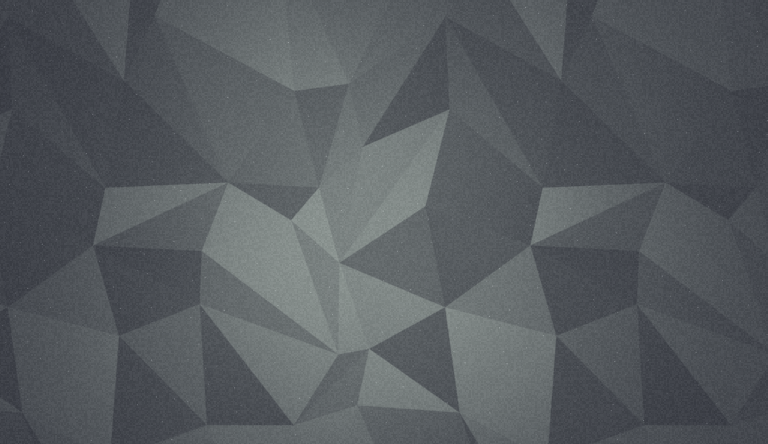
Give the GLSL for this background, as a Shadertoy shader.

```glsl
// Grey low-poly facets under a soft central glow, with fine grain and specks.

const vec3  DARK = vec3(0.195, 0.203, 0.238);
const vec3  LIGHT = vec3(0.550, 0.585, 0.572);
const vec2  FACET_SIZE = vec2(0.197, 0.222);  // grid step, in canvas heights
const float REPEAT_COLUMNS = 5.0;             // facets repeat sideways
const float JITTER = 0.42;
const float EDGE_WIDTH = 0.003;
const vec2  GLOW_CENTRE = vec2(0.48, 0.47);   // fraction of the canvas
const float GLOW_RADIUS = 0.60;
const float AMBIENT = 0.13;
const float GLOW_GAIN = 0.64;
const float SHADE_MIN = 0.52;
const float SHADE_MAX = 1.36;
const float FACET_SLOPE = 0.9;                // gradient inside a facet
const float GRAIN_ROWS = 296.0;
const float GRAIN_GAIN = 0.045;
const float SPECK_CELL = 0.04;
const float SPECK_RADIUS = 0.0026;
const float SPECK_GAIN = 0.15;

float hash(vec2 p) {
    vec3 q = fract(p.xyx * vec3(0.1031, 0.1030, 0.0973));
    q += dot(q, q.yzx + 33.33);
    return fract((q.x + q.y) * q.z);
}

vec2 hash2(vec2 p) {
    return vec2(hash(p + 17.3), hash(p + 71.9));
}

float cross2(vec2 a, vec2 b) {
    return a.x * b.y - a.y * b.x;
}

// Wrapped cell index, so that the facets tile horizontally
vec2 wrapCell(vec2 cell) {
    return vec2(mod(cell.x, REPEAT_COLUMNS), cell.y);
}

// Jittered grid corner, with every other row staggered
vec2 vertex(vec2 cell) {
    vec2 offset = JITTER * (2.0 * hash2(wrapCell(cell)) - 1.0);
    offset.x += 0.5 * mod(cell.y, 2.0);
    return (cell + offset) * FACET_SIZE;
}

float edgeDistance(vec2 p, vec2 a, vec2 b) {
    return cross2(b - a, p - a) / max(length(b - a), 1e-4);
}

// Adds a triangle to the sum: x is shade times coverage, y is coverage
void addFacet(inout vec2 sum, vec2 p, vec2 a, vec2 b, vec2 c, vec2 seed) {
    float side = sign(cross2(b - a, c - a));
    float inside = min(side * edgeDistance(p, a, b),
                   min(side * edgeDistance(p, b, c), side * edgeDistance(p, c, a)));
    float width = max(EDGE_WIDTH, 1.0 / iResolution.y);
    float coverage = clamp(0.5 + inside / width, 0.0, 1.0);
    float shade = mix(SHADE_MIN, SHADE_MAX, hash(seed));
    vec2 slope = FACET_SLOPE * (hash2(seed + 5.0) - 0.5);
    shade += dot(slope, p - (a + b + c) / 3.0);
    sum += coverage * vec2(shade, 1.0);
}

float facetShade(vec2 p) {
    vec2 home = floor(p / FACET_SIZE);
    vec2 sum = vec2(0.0);
    for (int y = -1; y <= 1; y++) {
        for (int x = -2; x <= 1; x++) {
            vec2 cell = home + vec2(x, y);
            vec2 seed = wrapCell(cell) + 40.0;
            vec2 a = vertex(cell);
            vec2 b = vertex(cell + vec2(1, 0));
            vec2 c = vertex(cell + vec2(1, 1));
            vec2 d = vertex(cell + vec2(0, 1));
            // Split each quad along a random diagonal
            if (hash(seed + 9.0) < 0.5) {
                addFacet(sum, p, a, b, c, seed);
                addFacet(sum, p, a, c, d, seed + 100.0);
            } else {
                addFacet(sum, p, a, b, d, seed);
                addFacet(sum, p, b, c, d, seed + 100.0);
            }
        }
    }
    return sum.x / max(sum.y, 1e-4);
}

// Sparse round dots, one per cell, mostly faint
float specks(vec2 p) {
    vec2 cell = floor(p / SPECK_CELL);
    vec2 centre = (cell + 0.1 + 0.8 * hash2(cell)) * SPECK_CELL;
    float strength = hash(cell + 3.0);
    return strength * strength * smoothstep(SPECK_RADIUS, 0.0, length(p - centre));
}

void mainImage(out vec4 fragColor, in vec2 fragCoord) {
    vec2 p = fragCoord / iResolution.y;
    vec2 centre = GLOW_CENTRE * vec2(iResolution.x / iResolution.y, 1.0);

    // Facets lit by the glow
    vec2 r = (p - centre) / GLOW_RADIUS;
    float tone = (AMBIENT + GLOW_GAIN * exp(-dot(r, r))) * facetShade(p);
    vec3 color = mix(DARK, LIGHT, min(tone, 1.0));

    // Surface texture
    color += GRAIN_GAIN * (hash(floor(p * GRAIN_ROWS)) - 0.5);
    color += SPECK_GAIN * specks(p);
    fragColor = vec4(color, 1.0);
}
```
